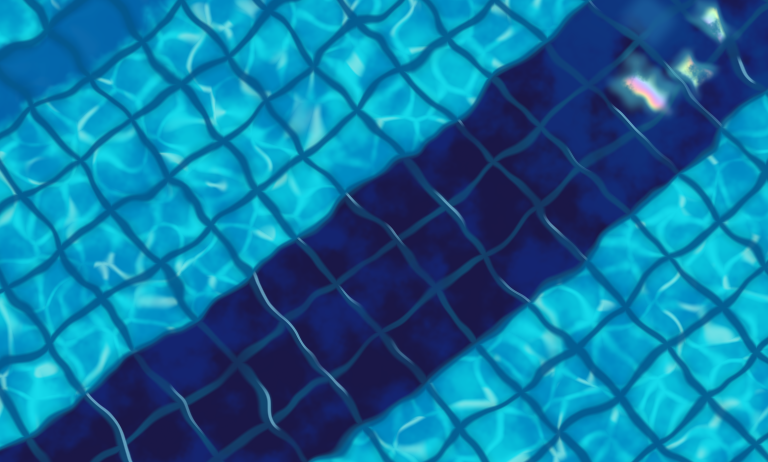
Write a Shadertoy shader that draws this texture.

```glsl
const vec2 CANVAS = vec2(7.68, 4.6);

float hash(vec2 p) {
    p = fract(p * vec2(0.1031, 0.1137));
    p += dot(p, p.yx + 33.3);
    return fract((p.x + p.y) * p.x * 17.0);
}

float noise(vec2 p) {
    vec2 cell = floor(p), f = fract(p);
    f = f * f * (3.0 - 2.0 * f);
    return mix(mix(hash(cell), hash(cell + vec2(1, 0)), f.x),
               mix(hash(cell + vec2(0, 1)), hash(cell + vec2(1, 1)), f.x), f.y);
}

float fbm(vec2 p) {
    float sum = 0.0, amp = 0.53;
    for (int k = 0; k < 4; k++) {
        sum += amp * noise(p);
        p = mat2(1.6, 1.2, -1.2, 1.6) * p + 7.3;
        amp *= 0.5;
    }
    return sum;
}

vec2 ripple(vec2 p, float scale) {
    return vec2(noise(p * scale + 40.0), noise(p * scale + 71.0)) - 0.5;
}

// Gap between the two nearest cell centres: small along caustic ridges
float cellGap(vec2 p) {
    vec2 cell = floor(p), f = fract(p);
    float nearest = 9.0, second = 9.0;
    for (int y = -1; y <= 1; y++)
    for (int x = -1; x <= 1; x++) {
        vec2 o = vec2(x, y), id = cell + o + 50.0;
        float d = length(o + vec2(hash(id), hash(id + 19.7)) - f);
        second = min(second, max(nearest, d));
        nearest = min(nearest, d);
    }
    return second - nearest;
}

// Tile coordinates: x runs up along the lane, y runs across it
vec2 tileCoords(vec2 p) {
    vec2 d = p - vec2(3.0, 2.35), q = vec2(0);
    mat2 toTiles = inverse(mat2(0.515, -0.39, 0.41, 0.49));
    for (int k = 0; k < 6; k++) {
        vec2 bend = vec2(0.008 * q.x * q.y - 0.006 * q.x * q.x, -0.01 * q.x * q.y);
        q = toTiles * (d - bend);
    }
    return q;
}

float stripe(float v, float lo, float hi, float soft) {
    return smoothstep(lo - soft, lo + soft, v) * (1.0 - smoothstep(hi - soft, hi + soft, v));
}

float patchGlow(vec2 p, vec2 centre, vec2 radius, float angle) {
    float c = cos(angle), s = sin(angle);
    vec2 d = mat2(c, -s, s, c) * (p - centre) / radius;
    return 1.0 - smoothstep(0.45, 1.15, pow(dot(d * d, d * d), 0.25));
}

vec3 shallowWater(vec2 p) {
    vec2 bent = p + 0.3 * ripple(p, 3.0);
    float ridge = 1.0 - smoothstep(0.0, 0.3, cellGap(bent * 2.7));
    float cloud = fbm(p * 2.6 + 5.0);
    float light = smoothstep(0.25, 0.8, cloud + 0.22 * ridge);
    vec3 col = mix(vec3(0.0, 0.55, 0.77), vec3(0.03, 0.76, 0.86), light);
    col += vec3(0.05, 0.09, 0.06) * ridge * smoothstep(0.35, 0.7, cloud);
    float spark = ridge * smoothstep(0.63, 0.83, noise(bent * 5.0 + 13.0));
    return mix(col, vec3(0.62, 0.9, 0.89), 0.65 * spark);
}

vec3 laneTiles(vec2 p, vec2 q) {
    float cloud = fbm(p * 3.0 + 20.0);
    float far = smoothstep(2.0, 7.5, q.x);
    float blue = smoothstep(0.35, 0.75, cloud + 0.3 * far + 0.12 * abs(q.y - 1.4) - 0.1);
    vec3 col = mix(vec3(0.1, 0.09, 0.28), vec3(0.08, 0.14, 0.44), blue);
    return mix(col, vec3(0.04, 0.25, 0.53), 0.75 * far * smoothstep(0.3, 0.7, cloud));
}

// Sun reflection with a faint colour fringe
vec3 addGlint(vec3 col, vec2 p, vec2 centre, vec2 radius, float angle) {
    vec2 bent = p + 0.14 * ripple(p, 7.0);
    float halo = patchGlow(bent, centre, radius, angle);
    float core = patchGlow(bent, centre + 0.03, radius * vec2(0.75, 0.5), angle + 0.2);
    core *= smoothstep(0.2, 0.55, fbm(p * 7.0));
    vec3 fringe = 0.85 + 0.15 * cos(16.0 * (bent.x - bent.y) + vec3(0, 2, 4));
    col = mix(col, vec3(0.25, 0.62, 0.7), 0.75 * halo);
    return mix(col, fringe, core);
}

void mainImage(out vec4 fragColor, in vec2 fragCoord) {
    vec2 p = fragCoord / iResolution.xy * CANVAS;
    p.y = CANVAS.y - p.y;
    vec2 q = tileCoords(p + 0.15 * ripple(p, 2.6) + 0.04 * ripple(p, 6.0));

    // Pool floor, distant blue stripe and dark lane
    vec3 col = shallowWater(p);
    float corner = stripe(q.y + 0.5 * (fbm(p * 3.0) - 0.5), -5.05, -4.15, 0.14);
    corner *= 1.0 - smoothstep(0.8, 1.6, q.x);
    col = mix(col, vec3(0.01, 0.38, 0.66), 0.93 * corner);
    float lane = stripe(q.y, 0.0, 3.0, 0.035);
    col = mix(col, laneTiles(p, q), lane);

    // Grout with soft shade and broken highlights
    vec2 lineDist = abs(fract(q + 0.5) - 0.5);
    float nearLine = min(lineDist.x, lineDist.y);
    float width = 0.03 + 0.035 * noise(p * 4.0);
    float grout = 1.0 - smoothstep(width - 0.025, width + 0.035, nearLine);
    float shade = 1.0 - smoothstep(0.0, 0.2, nearLine);
    col *= 1.0 - 0.13 * shade * (1.0 - lane);
    vec3 groutCol = mix(vec3(0.01, 0.35, 0.56), vec3(0.06, 0.33, 0.48), lane);
    col = mix(col, groutCol, grout * mix(0.85, 0.35 + 0.5 * noise(p * 3.0 + 9.0), lane));
    float sideDist = abs(fract(q.x + 0.46) - 0.5);
    float shine = (1.0 - smoothstep(0.008, 0.03, sideDist)) * lane;
    shine *= smoothstep(0.55, 0.8, noise(p * 2.7 + 31.0));
    col = mix(col, vec3(0.5, 0.77, 0.87), 0.7 * shine);

    // Reflections at the far end of the lane
    col = mix(col, vec3(0.12, 0.42, 0.65), 0.6 * patchGlow(p, vec2(6.48, 0.2), vec2(0.28, 0.25), 0.7));
    col = addGlint(col, p, vec2(6.44, 0.87), vec2(0.34, 0.27), 0.75);
    col = addGlint(col, p, vec2(6.9, 0.7), vec2(0.25, 0.18), 0.6);
    col = addGlint(col, p, vec2(7.13, 0.25), vec2(0.27, 0.17), 0.8);

    fragColor = vec4(clamp(col, 0.0, 1.0), 1.0);
}
```
